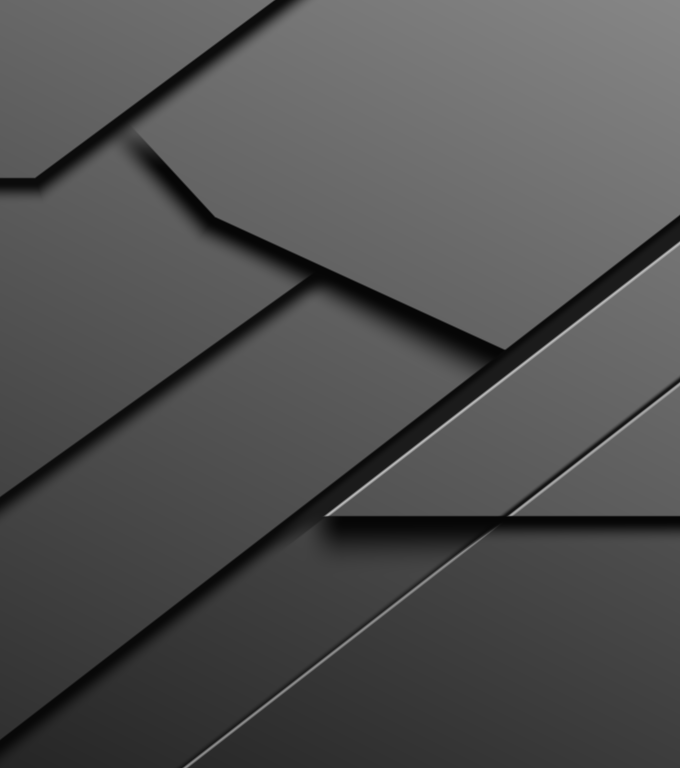
Give the GLSL for this background, as a WebGL 1 fragment shader.

```glsl
precision highp float;
// Overlapping charcoal plates cut along diagonals, with soft shadows and thin lit rims.
// Each plate is an intersection of half planes, painted from the lowest to the highest
// over one shared light gradient. Lengths are in canvas heights, y pointing up.

uniform vec2 u_resolution;

const float ASPECT = 0.8854;

// Plate corners and edge ends
const vec2 CORNER_A = vec2(0.0456, 0.7682);
const vec2 CORNER_B = vec2(0.358, 1.0);
const vec2 TIP      = vec2(0.202, 0.802);
const vec2 ELBOW    = vec2(0.280, 0.7174);
const vec2 POINT    = vec2(0.6576, 0.5443);
const vec2 LEFT_A   = vec2(0.0, 0.3529);
const vec2 LEFT_B   = vec2(0.410, 0.6458);
const vec2 SEAM_A   = vec2(0.0, 0.0365);
const vec2 SEAM_B   = vec2(0.8854, 0.7201);
const vec2 RIM_A    = vec2(0.427, 0.3294);
const vec2 RIM_B    = vec2(0.8854, 0.6836);
const vec2 GROOVE_A = vec2(0.2409, 0.0);
const vec2 GROOVE_B = vec2(0.8854, 0.5013);
const float LEDGE_Y = 0.328;

// Tones
const float LIGHT_BASE = 0.18;
const vec2  LIGHT_SLOPE = vec2(0.12, 0.24);
const float SHADOW_TONE = 0.025;
const float GAP_TONE = 0.105;
const float RIM_TONE = 0.72;
const float RIM_WIDTH = 0.0034;
const float EDGE_SOFTNESS = 0.0016;

// Signed distance to the line a-b, positive on its left
float side(vec2 p, vec2 a, vec2 b) {
  vec2 d = normalize(b - a);
  return dot(p - a, vec2(-d.y, d.x));
}

// Smooth mask of the positive side
float cover(float d) {
  float soft = max(EDGE_SOFTNESS, 0.8 / u_resolution.y);
  return smoothstep(-soft, soft, d);
}

// Full within core outside an edge, gone at reach
float shadow(float d, float core, float reach) {
  float s = 1.0 - smoothstep(core, reach, -d);
  return s * (0.4 + 0.6 * s);
}

float darken(float tone, float amount) {
  return mix(tone, SHADOW_TONE, amount);
}

float rim(float d) {
  return 1.0 - smoothstep(0.0, max(RIM_WIDTH, 1.2 / u_resolution.y), abs(d));
}

void main() {
  vec2 p = gl_FragCoord.xy / u_resolution * vec2(ASPECT, 1.0);
  float light = LIGHT_BASE + dot(LIGHT_SLOPE, p);

  float seam = side(p, SEAM_A, SEAM_B);
  float rimLine = side(p, RIM_A, RIM_B);
  float groove = side(p, GROOVE_A, GROOVE_B);
  float ledge = p.y - LEDGE_Y;

  // Lower floor and the plate right of the groove
  float onRight = cover(-groove);
  float floorTone = darken(light - 0.035, 0.95 * shadow(seam, 0.005, 0.034));
  floorTone = darken(floorTone, 0.6 * shadow(-groove, 0.002, 0.010));
  float tone = mix(floorTone, light - 0.05, onRight);
  tone = mix(tone, 0.62, 0.85 * rim(groove));

  // Shadow below the ledge, deeper over the floor
  float ledgeStart = smoothstep(-0.035, 0.02, p.x - RIM_A.x);
  float ledgeReach = mix(0.080, 0.038, onRight);
  tone = darken(tone, ledgeStart * shadow(ledge, 0.006, ledgeReach));

  // Dark gap between the seam and the lit rim
  float gap = cover(rimLine) * smoothstep(-0.055, 0.02, ledge);
  float gapTone = darken(GAP_TONE, 0.8 * shadow(seam, 0.003, 0.014));
  tone = mix(tone, gapTone, gap);

  // Right plates above the ledge, split by the groove
  float plate = light + 0.005;
  plate = darken(plate, 0.85 * shadow(-groove, 0.003, 0.010) * cover(groove));
  plate = mix(plate, RIM_TONE - 0.07, rim(groove + 0.001));
  tone = mix(tone, plate, cover(min(ledge, -rimLine)));
  tone = mix(tone, RIM_TONE, rim(rimLine) * cover(ledge));

  // Middle plate, then the left plate lying on it
  float left = side(p, LEFT_A, LEFT_B);
  float upper = darken(light, 0.92 * shadow(left, 0.004, 0.034));
  upper = mix(upper, light - 0.005, cover(left));

  // Large top plate; its left edge melts away above the tip
  float slant = side(p, TIP, ELBOW);
  float front = side(p, ELBOW, POINT);
  float tipFade = 1.0 - smoothstep(TIP.y - 0.025, TIP.y + 0.045, p.y);
  float reach = mix(0.045, 0.072, smoothstep(ELBOW.x, POINT.x, p.x));
  float top = min(slant, front);
  upper = darken(upper, tipFade * shadow(top, 0.008, reach));
  upper = mix(upper, light, cover(top));

  // Corner plate at the upper left
  float corner = min(side(p, CORNER_A, CORNER_B), p.y - CORNER_A.y);
  upper = darken(upper, 0.95 * shadow(corner, 0.007, 0.036));
  upper = mix(upper, light - 0.015, cover(corner));

  tone = mix(tone, upper, cover(seam));
  gl_FragColor = vec4(vec3(tone), 1.0);
}
```
